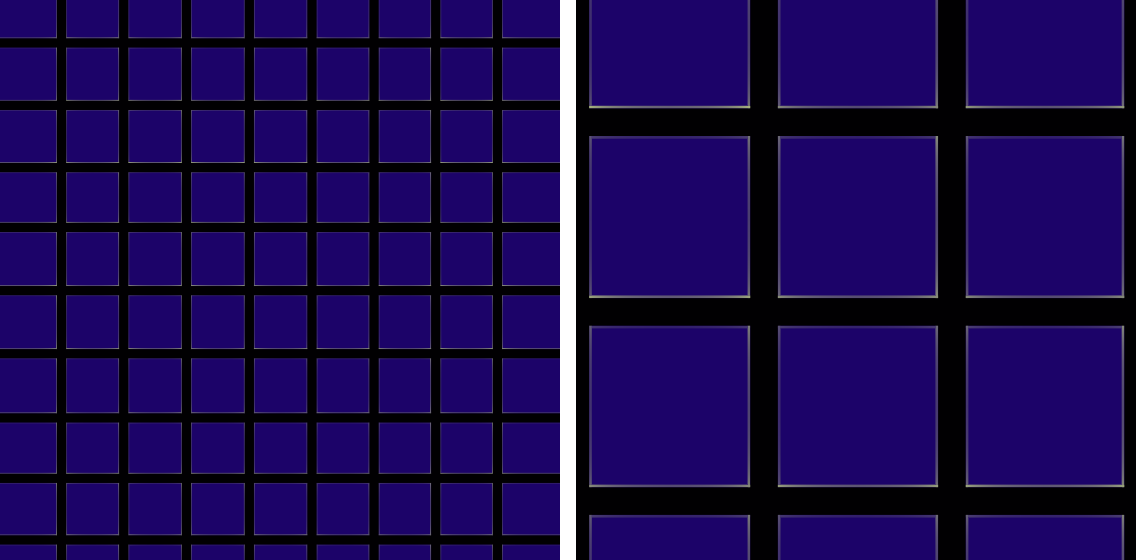
Left, the full canvas; right, a detail of the centre.
Reproduce this pattern procedurally as a Shadertoy shader.

```glsl
// Grid of flat indigo tiles split by black grout, with slightly uneven spacing.
// The nearest grout line on each axis gives the distance to the tile edge;
// a thin pale rim lines each tile, strongest along the bottom and at corners.

float hash(vec2 p) {
    return fract(sin(dot(p, vec2(127.1, 311.7))) * 43758.5);
}

// Centres of the grout lines, with a small drift in their spacing
vec2 lineCentre(vec2 i) {
    vec2 centre = vec2(0.1110, 0.0751) + i * vec2(0.1112, 0.1113);
    centre.x += 0.0013 * sin(6.2832 * (i.x - 2.4) / 7.0);
    centre.y += 0.0026 * cos(6.2832 * (i.y - 1.0) / 5.0);
    centre.y += 0.0008 * cos(3.1416 * i.y);
    return centre;
}

// Box-filtered step: 0 outside the edge, 1 inside
vec2 coverage(vec2 d, vec2 pixel) {
    return clamp(d / pixel + 0.5, 0.0, 1.0);
}

void mainImage(out vec4 fragColor, in vec2 fragCoord) {
    vec2 pixel = 1.0 / iResolution.xy;
    vec2 uv = fragCoord * pixel;
    uv.y = 1.0 - uv.y; // rows count down from the top

    // Nearest of 8 vertical and 9 horizontal grout lines
    vec2 index = clamp(round((uv - vec2(0.1110, 0.0751)) / vec2(0.1112, 0.1113)),
                       vec2(0.0), vec2(7.0, 8.0));
    vec2 offset = uv - lineCentre(index);
    vec2 edge = abs(offset) - 0.0082;

    // Tile body and the thin rim just inside its edges
    vec2 inside = coverage(edge, pixel);
    float tile = inside.x * inside.y;
    vec2 rim = inside - coverage(edge - 0.0016, pixel);

    // Each side has its own brightness, fading away from the corners
    vec2 side = vec2(offset.x > 0.0 ? 0.45 : 0.62,
                     offset.y > 0.0 ? 0.30 : 0.80);
    vec2 fade = 0.5 + 0.5 * exp(-max(edge.yx, 0.0) / 0.015);
    vec2 cell = index + step(0.0, offset);
    vec2 wear = 0.85 + 0.3 * vec2(hash(cell), hash(cell + 19.0));
    rim *= side * fade * wear;

    vec3 color = mix(vec3(0.11, 0.01, 0.41), vec3(0.71, 0.78, 0.50),
                     max(rim.x, rim.y));
    color = mix(vec3(0.005, 0.0, 0.008), color, tile);
    fragColor = vec4(color, 1.0);
}
```
